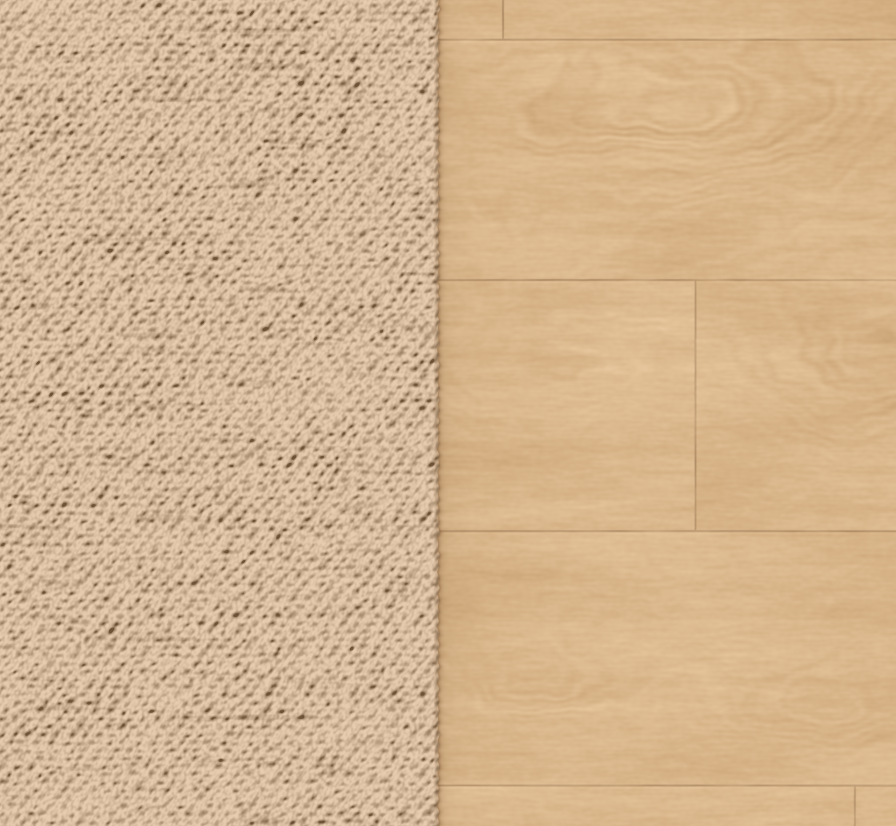
A WebGL 1 fragment shader for this texture:

```glsl
precision highp float;
uniform vec2 u_resolution;

#define RUG_EDGE 0.531
#define KNOT_PITCH vec2(0.0172, 0.0096)
#define HOLE_SIZE vec2(0.0047, 0.0027)
#define HOLE_DEPTH 0.82
#define BRAID_PITCH 0.0135
#define BRAID_WIDTH 0.0065
#define SEAM_WIDTH 0.0016
#define SEAM_DARKNESS 0.17
#define RING_FREQUENCY 330.0
#define FIGURE_CONTRAST 0.026
#define YARN_ROUGHNESS 0.34

float hash(vec2 p) {
  p = fract(p * vec2(0.1031, 0.1137));
  p += dot(p, p.yx + 33.33);
  return fract((p.x + p.y) * p.x * 17.17);
}

float corner(vec2 cell, vec2 offset) {
  float a = 6.2832 * hash(cell + 57.0);
  return dot(vec2(cos(a), sin(a)), offset);
}

float gradientNoise(vec2 p) {
  vec2 i = floor(p), f = p - i;
  vec2 u = f * f * f * (f * (f * 6.0 - 15.0) + 10.0);
  vec2 e = vec2(1.0, 0.0);
  return mix(mix(corner(i, f), corner(i + e, f - e), u.x),
             mix(corner(i + e.yx, f - e.yx), corner(i + 1.0, f - 1.0), u.x), u.y);
}

float bump(vec2 p, vec2 center, vec2 radius) {
  vec2 d = (p - center) / radius;
  return exp(-dot(d, d));
}

// Staggered gaps between the yarn knots, each with its own size and tilt
float weaveGaps(vec2 p) {
  p += 0.004 * vec2(gradientNoise(p * 31.0), 0.6 * gradientNoise(p * 23.0 + 40.0));
  float baseRow = floor(p.y / KNOT_PITCH.y);
  float gaps = 0.0;
  for (int j = -1; j <= 1; j++) {
    float row = baseRow + float(j);
    float shift = 0.5 * mod(row, 2.0) + 0.22 * hash(vec2(row, 31.0));
    float column = floor(p.x / KNOT_PITCH.x - shift);
    for (int i = -1; i <= 1; i++) {
      vec2 id = vec2(column + float(i), row);
      float r = hash(id + 11.0), s = hash(id + 73.0);
      vec2 jitter = 0.36 * (vec2(r, s) - 0.5);
      vec2 d = p - (id + vec2(shift + 0.5, 0.5) + jitter) * KNOT_PITCH;
      float tilt = 0.1 + 0.8 * hash(id + 19.0);
      float c = cos(tilt), k = sin(tilt);
      d = vec2(c * d.x + k * d.y, c * d.y - k * d.x) / (HOLE_SIZE * (0.8 + 0.4 * s));
      gaps += exp(-dot(d, d)) * (0.4 + 0.55 * r + 0.6 * pow(hash(id + 5.0), 6.0));
    }
  }
  return gaps;
}

vec3 rugColor(vec2 p) {
  float gaps = weaveGaps(p);
  float relief = gaps - weaveGaps(p + vec2(-0.0020, 0.0026));
  float bands = gradientNoise(vec2(p.x * 4.0, p.y * 42.0));
  float patches = gradientNoise(p * 8.0 + 20.0);
  vec2 slant = vec2(p.x - 0.6 * p.y, p.y + 0.6 * p.x);
  float yarn = gradientNoise(slant * vec2(235.0, 150.0)) + 0.6 * gradientNoise(p * 200.0 + 8.0);
  float crease = smoothstep(0.25, 0.55, gradientNoise(vec2(p.x * 8.0, p.y * 95.0) + 9.0));
  float depth = gaps * HOLE_DEPTH * (1.0 + 0.6 * bands + 0.3 * patches);
  depth += 0.15 * relief + YARN_ROUGHNESS * yarn + 0.2 * crease - 0.03;
  vec3 c = mix(vec3(0.91, 0.80, 0.69), vec3(0.70, 0.59, 0.475), smoothstep(-0.22, 0.56, depth));
  c = mix(c, vec3(0.43, 0.32, 0.215), smoothstep(0.42, 1.15, depth));

  // Twisted binding along the side
  float strip = smoothstep(BRAID_WIDTH, 0.001, RUG_EDGE - p.x);
  float wobble = 0.7 * gradientNoise(p * 40.0);
  float twist = 0.5 + 0.5 * sin(6.2832 * ((p.y - 0.9 * p.x) / BRAID_PITCH + wobble));
  vec3 braid = mix(vec3(0.48, 0.37, 0.25), vec3(0.76, 0.64, 0.50), twist);
  return mix(c, braid + 0.1 * yarn, 0.7 * strip);
}

float seam(float d) {
  return 1.0 - smoothstep(0.0, SEAM_WIDTH + 0.6 / u_resolution.y, abs(d));
}

vec3 woodColor(vec2 p) {
  // Plank layout, counted upward
  float row = step(0.049, p.y) + step(0.357, p.y) + step(0.661, p.y) + step(0.952, p.y);
  float joint = row < 0.5 ? 1.035 : row < 1.5 ? 9.0 : row < 2.5 ? 0.842 : row < 3.5 ? 9.0 : 0.609;
  float side = step(joint, p.x);
  vec2 g = p + vec2(row * 3.7 + side * 1.9, row * 1.3 + side * 2.3);

  // Cathedral figure: nested arches with tilted flanks
  float upper = bump(p, vec2(0.90, 0.865), vec2(0.15, 0.075)) + 0.7 * bump(p, vec2(0.73, 0.87), vec2(0.11, 0.06));
  float middle = 0.5 * bump(p, vec2(0.66, 0.56), vec2(0.12, 0.04)) * (1.0 - side)
               + bump(p, vec2(1.07, 0.56), vec2(0.16, 0.08)) * side;
  float lower = 0.7 * bump(p, vec2(0.66, 0.165), vec2(0.08, 0.05)) + 0.7 * bump(p, vec2(0.98, 0.15), vec2(0.10, 0.05));
  float swell = row < 1.5 ? lower * step(0.5, row) : row < 2.5 ? middle : row < 3.5 ? upper : 0.0;
  float tilt = row < 2.5 ? 0.04 : row < 3.5 ? -0.17 : 0.0;
  float warp = gradientNoise(g * vec2(8.0, 13.0)) + 0.35 * gradientNoise(g * vec2(26.0, 38.0));
  float height = 0.55 * p.y + tilt * p.x + 0.10 * swell + 0.045 * warp;
  float rings = sin(height * RING_FREQUENCY) + 0.7 * sin(height * RING_FREQUENCY * 0.43 + 1.0);
  rings *= 0.75 + 0.9 * gradientNoise(g * vec2(13.0, 21.0) + 6.0);

  float broad = gradientNoise(g * vec2(3.0, 11.0));
  float streaks = gradientNoise(g * vec2(6.0, 62.0));
  float fibers = gradientNoise(g * vec2(32.0, 200.0));
  float pores = gradientNoise(g * vec2(120.0, 190.0));
  float figure = row > 2.5 && row < 3.5 ? 0.36 : 0.22;
  float tone = FIGURE_CONTRAST * rings * (figure + 0.6 * min(swell, 1.0));
  tone += 0.055 * broad + 0.032 * streaks + 0.027 * fibers + 0.018 * pores - 0.012 * swell;
  vec3 c = vec3(0.855, 0.718, 0.548) + tone * vec3(0.85, 1.0, 1.15);

  // Soft seams with a faint lit bevel
  float gap = max(max(seam(p.y - 0.049), seam(p.y - 0.357)), max(seam(p.y - 0.661), seam(p.y - 0.952)));
  gap = max(gap, seam(p.x - joint)) * (0.95 + 0.7 * gradientNoise(p * 22.0));
  float bevel = max(max(seam(p.y - 0.046), seam(p.y - 0.354)), max(seam(p.y - 0.658), seam(p.y - 0.949)));
  c += 0.014 * bevel;
  return c * (1.0 - SEAM_DARKNESS * gap * vec3(0.85, 1.0, 1.15));
}

void main() {
  vec2 p = gl_FragCoord.xy / u_resolution.y;
  float edge = RUG_EDGE + 0.0008 * sin(6.2832 * p.y / BRAID_PITCH) + 0.002 * gradientNoise(vec2(p.y * 60.0, 2.0));
  float away = max(p.x - edge, 0.0);
  float shadow = 0.27 * exp(-away / 0.0026) + 0.06 * exp(-away / 0.022);
  vec3 wood = woodColor(p) * (1.0 - shadow * vec3(0.8, 1.0, 1.2));
  float blend = smoothstep(-0.9, 0.9, (p.x - edge) * u_resolution.y);
  gl_FragColor = vec4(clamp(mix(rugColor(p), wood, blend), 0.0, 1.0), 1.0);
}
```
